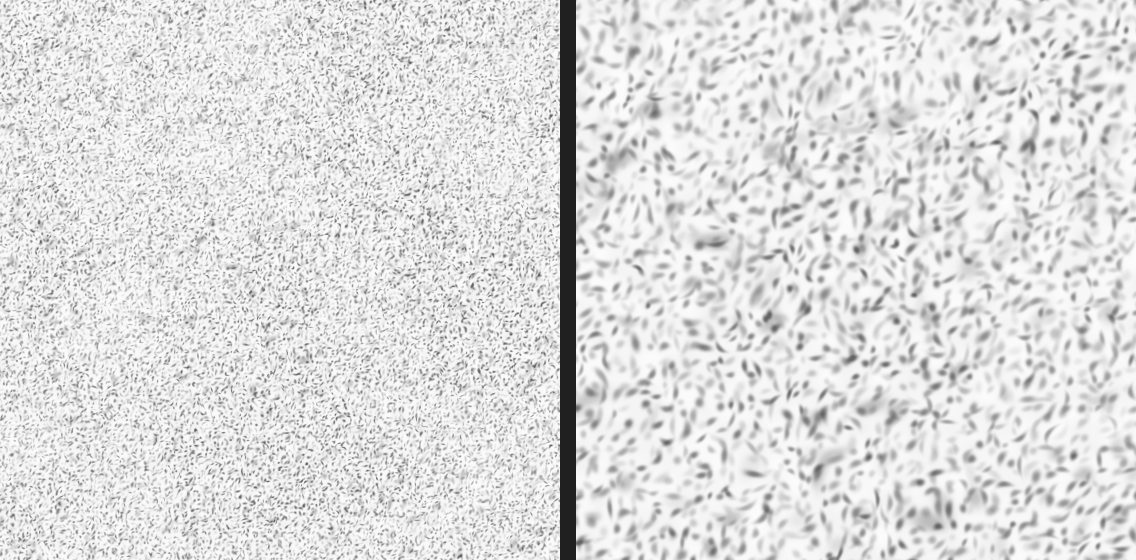
Left, the full canvas; right, a detail of the centre.
Write a Shadertoy shader that draws this texture.

```glsl
// Pale paper covered with tiny, mostly steep, grey elongated flecks.
// Two jittered grids of soft rotated ellipses are multiplied onto the paper;
// slow noise varies their darkness and a faint haze tints the gaps.

const float PAPER = 0.988;             // brightness of bare paper
const float FLECK_CELLS = 134.0;       // fine flecks across the canvas
const float BLOT_CELLS = 62.0;         // broad pale blots across the canvas
const vec2 FLECK_LENGTH = vec2(0.28, 0.62);  // half length range, in cells
const vec2 FLECK_WIDTH = vec2(0.19, 0.33);   // half width range, in cells
const vec2 FLECK_DEPTH = vec2(0.07, 0.46);   // darkness range
const vec2 BLOT_DEPTH = vec2(0.04, 0.22);
const float BLOT_SHARE = 0.22;         // part of the blot cells in use
const float LEAN = 1.05;               // prevailing direction, radians
const float LEAN_SPREAD = 1.65;
const float JITTER = 0.84;
const float EDGE_POWER = 1.3;          // higher gives crisper flecks
const float HAZE = 0.035;

vec4 hash4(vec2 p) {
    vec4 q = fract(p.xyxy * vec4(0.1031, 0.1030, 0.0973, 0.1099));
    q += dot(q, q.wzxy + 33.33);
    return fract((q.xxyz + q.yzzw) * q.zywx);
}

float valueNoise(vec2 p) {
    vec2 cell = floor(p);
    vec2 f = fract(p);
    f = f * f * (3.0 - 2.0 * f);
    float low = mix(hash4(cell).x, hash4(cell + vec2(1, 0)).x, f.x);
    float high = mix(hash4(cell + vec2(0, 1)).x, hash4(cell + vec2(1, 1)).x, f.x);
    return mix(low, high, f.y);
}

// Light left after all nearby flecks of one grid have darkened the paper.
float fleckLight(vec2 p, vec2 depthRange, float share, float seed) {
    vec2 home = floor(p);
    float light = 1.0;
    for (int y = -1; y <= 1; y++) {
        for (int x = -1; x <= 1; x++) {
            vec2 cell = home + vec2(x, y);
            vec4 place = hash4(cell + seed);
            vec4 shape = hash4(cell + seed + 57.0);
            vec2 offset = p - cell - 0.5 - JITTER * (place.xy - 0.5);
            float angle = LEAN + LEAN_SPREAD * (place.z + shape.x - 1.0);
            vec2 axis = vec2(cos(angle), sin(angle));
            vec2 along = vec2(dot(offset, axis), dot(offset, vec2(-axis.y, axis.x)));
            // A slight bend keeps the flecks from being perfect ellipses.
            along.y += (shape.w - 0.5) * along.x * along.x;
            vec2 size = vec2(mix(FLECK_LENGTH.x, FLECK_LENGTH.y, shape.y),
                             mix(FLECK_WIDTH.x, FLECK_WIDTH.y, shape.z));
            vec2 scaled = along / size;
            float cover = exp(-pow(dot(scaled, scaled), EDGE_POWER));
            float depth = mix(depthRange.x, depthRange.y, pow(place.w, 1.25));
            float used = step(hash4(cell + seed + 113.0).y, share);
            light *= 1.0 - used * depth * cover;
        }
    }
    return light;
}

void mainImage(out vec4 fragColor, in vec2 fragCoord) {
    vec2 uv = fragCoord / iResolution.y;

    // Slow variation of darkness over the sheet
    float broad = valueNoise(uv * 4.5 + 3.0);
    float patches = valueNoise(uv * 15.0 + 21.0);
    float strength = 0.68 + 0.34 * broad + 0.32 * patches;

    // Flecks and blots, with a little warp to break the grid
    vec2 warp = vec2(valueNoise(uv * 40.0 + 7.0), valueNoise(uv * 40.0 + 71.0)) - 0.5;
    vec2 p = uv + warp * 0.006;
    float flecks = fleckLight(p * FLECK_CELLS, FLECK_DEPTH, 1.0, 11.0);
    float blots = fleckLight(p * BLOT_CELLS, BLOT_DEPTH, BLOT_SHARE, 205.0);

    // Faint uneven tint between the flecks
    float haze = HAZE * valueNoise(uv * 95.0 + 40.0);

    float ink = 1.0 - flecks * blots * (1.0 - haze);
    float grey = PAPER * (1.0 - clamp(ink * strength, 0.0, 0.6));
    fragColor = vec4(vec3(grey), 1.0);
}
```
